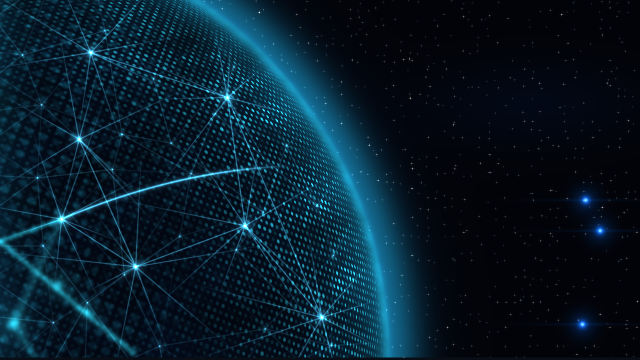
This background is drawn by a WebGL 1 fragment shader. Its source:

```glsl
precision highp float;
// A dotted globe with a glowing teal rim, wrapped in a web of light, before a starry sky.
// Dots are a grid on a sphere, the web joins jittered cells, stars are hashed cells.
uniform vec2 u_resolution;

const vec2 CENTER = vec2(-0.119, 0.005);
const float RADIUS = 1.2;
const float AXIS_TILT = 0.4;
const float DOT_STEP = 0.0175;
const float WEB_CELL = 0.19;
const float LINE_WIDTH = 0.0015;
const vec3 SPACE = vec3(0.006, 0.012, 0.03);
const vec3 NAVY = vec3(0.01, 0.055, 0.15);
const vec3 TEAL = vec3(0.07, 0.42, 0.5);
const vec3 CYAN = vec3(0.16, 0.78, 0.85);
const vec3 LINE_TINT = vec3(0.3, 0.74, 0.9);
const vec3 FLARE = vec3(0.03, 0.32, 0.75);
const vec3 STRIP = vec3(0.035, 0.055, 0.085);
const vec2 HUB_TOP = vec2(0.632, 0.729);
const vec2 HUB_NORTH = vec2(0.252, 0.854);
const vec2 HUB_WEST = vec2(0.22, 0.613);
const vec2 HUB_ARC = vec2(0.171, 0.391);
const vec2 HUB_SOUTH = vec2(0.377, 0.259);
const vec2 HUB_EAST = vec2(0.681, 0.373);
const vec2 HUB_LOW = vec2(0.894, 0.118);
float pixel;

float hash(vec2 p) { return fract(sin(dot(p, vec2(127.1, 311.7))) * 43758.5); }
vec2 hash2(vec2 p) { return vec2(hash(p), hash(p + 37.3)); }
float bell(float d, float w) { return exp(-d * d / (w * w)); }
float clouds(vec2 p) {
  float a = sin(p.x * 9.0 + 2.0 * sin(p.y * 7.0)) * sin(p.y * 11.0 - p.x * 4.0);
  return 0.5 + 0.3 * a + 0.2 * sin(p.x * 23.0 - p.y * 17.0 + 2.0 * a) * sin(p.y * 29.0 + p.x * 8.0);
}
float strand(vec2 p, vec2 a, vec2 b, float w) {
  vec2 ab = b - a;
  float t = clamp(dot(p - a, ab) / dot(ab, ab), 0.0, 1.0);
  return bell(length(p - a - ab * t), max(w, 0.7 * pixel));
}
float wire(vec2 p, vec2 a, vec2 b) { return strand(p, a, b, LINE_WIDTH); }
float node(vec2 p, vec2 at, float size) {
  float d = length(p - at);
  return bell(d, size) + 0.3 * bell(d, size * 3.0);
}
// Hub with a fan of fading rays and a wire to the next hub
float burst(vec2 p, vec2 hub, vec2 next) {
  float light = node(p, hub, 0.007) + 0.5 * wire(p, hub, next);
  for (int i = 0; i < 8; i++) {
    vec2 h = hash2(hub + float(i));
    float angle = 0.7854 * (float(i) + h.x), reach = 0.18 + 0.3 * h.y;
    vec2 dir = vec2(cos(angle), sin(angle));
    light += 0.42 * (1.0 - smoothstep(0.0, reach, dot(p - hub, dir))) * wire(p, hub, hub + dir * reach);
  }
  return light;
}
vec2 webPoint(vec2 cell) { return (cell + 0.1 + 0.8 * hash2(cell + 5.0)) * WEB_CELL; }
float web(vec2 p) {
  float light = 0.0;
  for (int i = 0; i < 9; i++) {
    vec2 cell = floor(p / WEB_CELL) + vec2(mod(float(i), 3.0), floor(float(i) / 3.0)) - 1.0;
    vec2 a = webPoint(cell);
    light += 0.3 * node(p, a, 0.004);
    for (int k = 0; k < 4; k++) {
      vec2 side = k == 3 ? vec2(0.0, 1.0) : vec2(1.0, float(k) - 1.0);
      light += 0.2 * hash(cell + side * 7.7) * wire(p, a, webPoint(cell + side));
    }
  }
  return light;
}
// Rows of dots on the tilted unit sphere
float dots(vec2 q, float blur, float pitch) {
  float c = cos(AXIS_TILT), s = sin(AXIS_TILT), z = sqrt(max(1.0 - dot(q, q), 0.0));
  float lat = asin(clamp(s * q.x + c * q.y, -1.0, 1.0)) / pitch;
  float lon = atan(c * q.x - s * q.y, z) * cos((floor(lat) + 0.5) * pitch) / pitch;
  vec2 cell = floor(vec2(lon, lat));
  float d = length(vec2(lon, lat) - cell - 0.5), size = 0.2 + 0.1 * hash(cell + 3.0);
  return (1.0 - smoothstep(size - blur, size + blur, d)) * (0.2 + 0.8 * hash(cell)) * smoothstep(0.08, 0.4, z);
}
vec3 stars(vec2 p, float pitch) {
  vec2 cell = floor(p / pitch), h = hash2(cell + 11.0);
  vec2 q = abs(p - (cell + 0.2 + 0.6 * h) * pitch);
  float size = max(0.0013, 0.6 * pixel);
  float spikes = bell(min(q.x, q.y), size * 0.7) * bell(max(q.x, q.y), size * 3.0);
  float lit = step(hash(cell + 71.0), 0.35) * (0.25 + 0.75 * h.x * h.y);
  return lit * (bell(length(q), size) + 0.3 * spikes) * mix(vec3(0.5, 0.75, 0.9), vec3(0.95, 0.8, 0.7), h.y);
}
vec3 flare(vec2 p, vec2 at) {
  vec2 q = p - at;
  return FLARE * (node(p, at, 0.012) + 0.13 * bell(q.y, 0.004) * bell(q.x, 0.13)) + 0.5 * bell(length(q), 0.005);
}
vec3 sky(vec2 p, float d) {
  vec3 col = SPACE + NAVY * 0.35 * bell(length((p - vec2(1.48, 0.71)) * vec2(0.4, 1.0)), 0.12);
  col += stars(p, 0.024) * 0.55 + stars(p + 3.7, 0.06);
  col += flare(p, vec2(1.627, 0.444)) + flare(p, vec2(1.667, 0.359)) + flare(p, vec2(1.618, 0.099));
  return col + TEAL * 0.85 * bell(d, 0.085) + NAVY * 0.8 * exp(-d / 0.09);
}
float network(vec2 p) {
  float light = web(p) + burst(p, HUB_NORTH, HUB_TOP) + burst(p, HUB_TOP, HUB_EAST) + burst(p, HUB_EAST, HUB_LOW);
  light += burst(p, HUB_LOW, HUB_TOP) + burst(p, HUB_WEST, HUB_SOUTH) + burst(p, HUB_ARC, HUB_SOUTH);
  light += burst(p, HUB_SOUTH, HUB_EAST);
  // Bright arc across the middle
  float s = p.x - HUB_ARC.x, off = p.y - HUB_ARC.y - 0.429 * s + 0.309 * s * s;
  float span = smoothstep(-0.01, 0.02, s) * (1.0 - smoothstep(0.4, 0.67, s));
  return light + span * (0.9 * bell(off, 0.003) + 0.2 * bell(off, 0.01));
}
// Out of focus strands close to the viewer
float nearStrands(vec2 p) {
  vec2 left = vec2(0.0, 0.33), low = vec2(0.039, 0.102);
  float light = strand(p, left, vec2(0.37, 0.02), 0.009) + strand(p, left, HUB_ARC, 0.007);
  light += 0.5 * (strand(p, low, HUB_ARC, 0.012) + strand(p, low, vec2(0.1, 0.0), 0.012));
  return light + node(p, vec2(0.162, 0.208), 0.015) + node(p, low, 0.018) + node(p, vec2(0.241, 0.134), 0.012);
}
vec3 globe(vec2 p, float d) {
  float haze = clouds(p), shell = smoothstep(-0.6, -0.08, d) * (0.35 + 0.65 * smoothstep(0.1, 0.5, p.x));
  vec3 col = SPACE + NAVY * (0.15 + 0.3 * haze);
  col += TEAL * (0.35 * exp(d / 0.13) * (0.4 + haze) + 0.7 * exp(d / 0.035) + 0.2 * exp(-p.x / 0.06));
  vec2 q = (p - CENTER) / RADIUS;
  col += CYAN * dots(q, 0.14, DOT_STEP) * (0.13 + 0.75 * shell * (0.35 + haze));
  col += TEAL * dots(q, 0.19, DOT_STEP * 1.9) * 0.4 * (1.0 - smoothstep(0.1, 0.8, p.x));
  return col + LINE_TINT * network(p) * smoothstep(0.01, 0.12, -d) + CYAN * 0.45 * nearStrands(p);
}
void main() {
  pixel = 1.0 / u_resolution.y;
  vec2 p = gl_FragCoord.xy * pixel;
  float d = length(p - CENTER) - RADIUS;
  vec3 col = mix(globe(p, min(d, 0.0)), sky(p, max(d, 0.0)), smoothstep(-0.006, 0.006, d));
  col += TEAL * 0.4 * bell(d + 0.008, 0.014) * (0.6 + 0.6 * clouds(p * 3.0));
  gl_FragColor = vec4(min(mix(STRIP, col, smoothstep(0.005, 0.009, p.y)), 1.0), 1.0);
}
```
